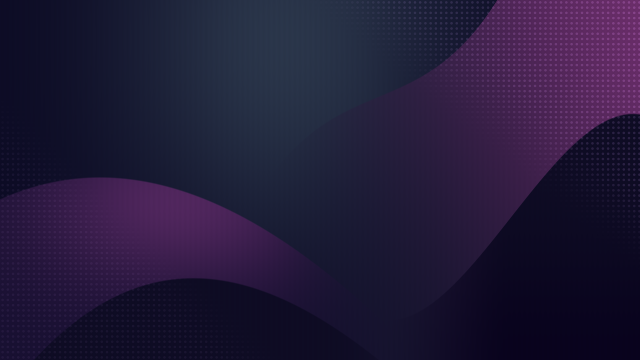
This background is drawn by a WebGL 1 fragment shader. Its source:

```glsl
precision highp float;

uniform vec2 u_resolution;

#define NAVY   vec3(0.044, 0.038, 0.138)
#define SLATE  vec3(0.165, 0.210, 0.290)
#define DUSK   vec3(0.110, 0.095, 0.205)
#define PLUM   vec3(0.440, 0.185, 0.430)
#define VIOLET vec3(0.090, 0.060, 0.190)
#define ORCHID vec3(0.315, 0.150, 0.365)
#define INK    vec3(0.054, 0.045, 0.138)
#define INDIGO vec3(0.034, 0.012, 0.115)
#define DOT_TINT vec3(0.120, 0.090, 0.135)
#define DOT_PITCH 0.0145
#define DOT_RADIUS 0.24
#define STRIPE_DEPTH 0.015

// S-shaped edge: cubic around an inflection point
float swell(float x, vec2 middle, float slope, float bend) {
  float d = x - middle.x;
  return middle.y + d * (slope + bend * d * d);
}

// Hill-shaped edge: skewed parabola around its crest
float hill(float x, vec2 crest, float curve, float skew) {
  float d = x - crest.x;
  return crest.y - d * d * (curve - skew * d);
}

float glow(vec2 p, vec2 center, vec2 radius) {
  vec2 d = (p - center) / radius;
  return exp(-dot(d, d));
}

// Coverage of the area below an edge
float below(float y, float edge) {
  float soft = 1.0 / u_resolution.y;
  return smoothstep(-soft, soft, edge - y);
}

float dotGrid(vec2 p) {
  float r = length(fract(p / DOT_PITCH) - 0.5);
  float soft = 0.6 / (DOT_PITCH * u_resolution.y);
  return 1.0 - smoothstep(DOT_RADIUS - soft, DOT_RADIUS + soft, r);
}

void main() {
  vec2 p = gl_FragCoord.xy / u_resolution * vec2(16.0 / 9.0, 1.0);

  // Backdrop with a cool glow
  vec3 color = mix(NAVY, SLATE, glow(p, vec2(0.79, 0.89), vec2(0.46, 0.58)));

  // Upper ribbon, dusky at its tip and brightest in the top right corner
  float upperTop = swell(p.x, vec2(1.05, 0.73), 0.42, 3.6);
  float upperBottom = swell(p.x, vec2(1.42, 0.397), 1.27, -3.7);
  float underTop = below(p.y, upperTop);
  float plumAmount = smoothstep(1.1, 2.5, p.x + 0.5 * p.y);
  color = mix(color, DUSK, 0.6 * smoothstep(0.7, 1.15, p.x) * underTop);
  color = mix(color, PLUM, plumAmount * underTop);

  // Dark slope under the upper ribbon
  vec3 shade = mix(INDIGO, INK, smoothstep(0.0, 0.5, p.y));
  float slopeFade = smoothstep(1.05, 1.42, p.x);
  color = mix(color, shade, slopeFade * below(p.y, upperBottom));

  // Lower ribbon, dissolving to the right
  float lowerTop = hill(p.x, vec2(0.278, 0.507), 0.75, 0.13);
  float lowerBottom = hill(p.x, vec2(0.537, 0.227), 1.02, 0.32);
  vec3 ribbon = mix(VIOLET, ORCHID, glow(p, vec2(0.50, 0.44), vec2(0.40, 0.24)));
  float ribbonFade = 1.0 - smoothstep(0.72, 1.15, p.x);
  color = mix(color, ribbon, ribbonFade * below(p.y, lowerTop));

  // Dark hill under the lower ribbon
  float hillFade = 1.0 - smoothstep(0.90, 1.20, p.x);
  color = mix(color, INK, hillFade * below(p.y, lowerBottom));

  // Halftone dots outside a diagonal band
  float right = smoothstep(0.0, 0.28, 0.8 * (p.x - 0.81) + p.y - 1.0);
  float left = smoothstep(0.0, 0.22, 0.77 - p.y - 0.95 * p.x);
  float dots = dotGrid(p) * (right + 0.55 * left);
  color += DOT_TINT * dots * (0.7 + 0.35 * plumAmount * right);

  // Fine vertical stripes
  color *= 1.0 + STRIPE_DEPTH * cos(6.28318 * p.x / DOT_PITCH);

  gl_FragColor = vec4(color, 1.0);
}
```
